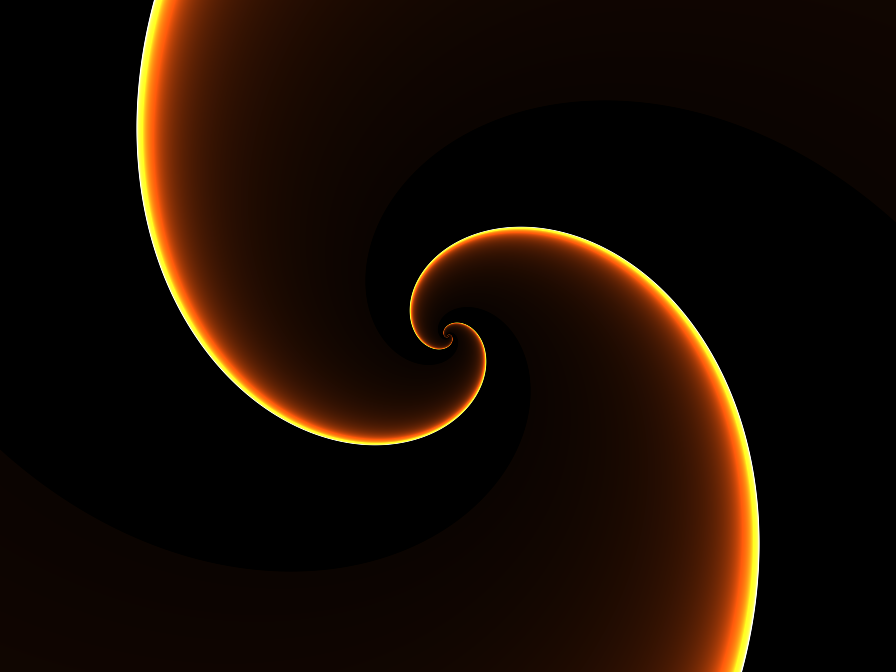
Write a WebGL 2 fragment shader that draws this background.

```glsl
#version 300 es
precision highp float;
// Two glowing arms of a logarithmic spiral on black.
// Angle and log radius make one phase that repeats along each arm;
// light falls off as 1 / phase behind a sharp rim, then cuts to black.

#define ARMS 2.0         // number of spiral arms
#define TWIST 3.0        // phase gained per unit of log radius
#define RIM_PHASE -2.93  // phase of the bright rim
#define LIT_SPAN 3.98    // phase width of the lit band
#define GLOW vec3(0.170, 0.060, 0.0078)

uniform vec2 u_resolution;
out vec4 fragColor;

const float TAU = 6.2831853;

// Phase behind the rim, from -1 (ahead of it) to TAU - 1
float phaseBehindRim(vec2 p, float radius) {
    float phase = ARMS * atan(p.y, p.x) + TWIST * log(radius);
    return mod(RIM_PHASE - phase + 1.0, TAU) - 1.0;
}

void main() {
    // Centred coordinates, one unit per canvas height
    float pixel = 1.0 / u_resolution.y;
    vec2 p = (gl_FragCoord.xy - 0.5 * u_resolution) * pixel;
    float radius = max(length(p), 0.25 * pixel);
    float behind = phaseBehindRim(p, radius);

    // Phase covered by one pixel, used to smooth both edges
    float blur = min(length(vec2(ARMS, TWIST)) * pixel / radius, 1.5);
    float halfBlur = 0.5 * blur;
    float lit = smoothstep(-halfBlur, halfBlur, behind)
              * (1.0 - smoothstep(LIT_SPAN - halfBlur, LIT_SPAN + halfBlur, behind));

    // Inverse falloff: yellow rim, orange body, dark brown tail
    vec3 color = min(GLOW / max(behind, 0.25 * blur), 1.0);
    fragColor = vec4(color * lit, 1.0);
}
```
